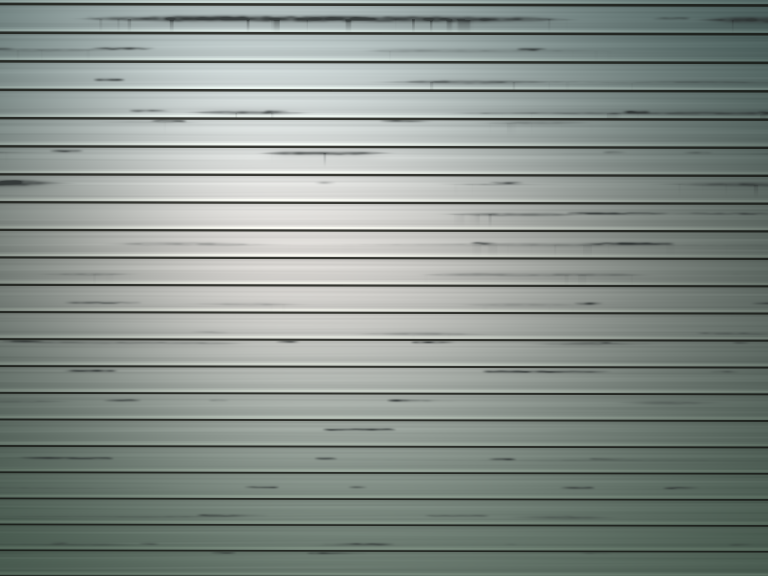
This texture is drawn by a WebGL 1 fragment shader. Its source:

```glsl
precision highp float;
// Roller shutter: 21 horizontal metal slats with dark grooves, a broad glow and grimy streaks.
uniform vec2 u_resolution;

// Slat layout, in canvas heights measured down from the top
const float FIRST_GROOVE = 0.0069;
const float TOP_PITCH = 0.0501;
const float PITCH_SHRINK = 0.000134;
const float TILT = 0.0026;
const float GROOVE_TOP = 0.0023;      // half widths
const float GROOVE_BOTTOM = 0.0014;
const float LIP_OFFSET = 0.0048;
const float LIP_WIDTH = 0.0020;

// Light and colour
const vec2 GLOW_CENTRE = vec2(0.36, 0.68);
const float GLOW_LEFT = 0.27;
const float GLOW_RIGHT = 0.35;
const float GLOW_HEIGHT = 0.41;
const float GLOW_LEAN = 0.12;
const vec3 SHADE_COLOR = vec3(0.25, 0.305, 0.28);
const vec3 LIT_COLOR = vec3(0.88, 0.89, 0.88);
const vec3 GROOVE_COLOR = vec3(0.09, 0.105, 0.09);
const vec3 GRIME_COLOR = vec3(0.17, 0.19, 0.19);
const vec3 COOL_TINT = vec3(-0.025, 0.005, 0.018);
const vec3 WARM_TINT = vec3(0.018, -0.006, -0.010);
const vec3 GREEN_TINT = vec3(-0.012, 0.008, -0.012);

// Wear
const float BRUSH_AMOUNT = 0.014;
const float ROW_VARIATION = 0.035;
const float STREAK_CYCLE = 8.0;       // rows before streak height repeats

float hash(vec2 p) {
  return fract(sin(dot(p, vec2(127.1, 311.7))) * 4375.85);
}

float noise(vec2 p) {
  vec2 i = floor(p), f = fract(p);
  f = f * f * (3.0 - 2.0 * f);
  return mix(mix(hash(i), hash(i + vec2(1, 0)), f.x),
             mix(hash(i + vec2(0, 1)), hash(i + vec2(1, 1)), f.x), f.y);
}

float bell(float d, float width) {
  return exp(-d * d / (width * width));
}

// Off-centre glow, narrower on its left side
float glow(vec2 uv) {
  float dx = uv.x - GLOW_CENTRE.x - GLOW_LEAN * (GLOW_CENTRE.y - uv.y);
  float dy = uv.y - GLOW_CENTRE.y;
  return bell(dx, 1.414 * (dx < 0.0 ? GLOW_LEFT : GLOW_RIGHT)) * bell(dy, 1.414 * GLOW_HEIGHT);
}

// Fine horizontal brushing from layered sines
float brushed(vec2 uv, float row) {
  float sum = 0.0;
  for (int i = 1; i <= 4; i++) {
    float k = float(i);
    sum += sin(uv.y * 340.0 * k + row * k * 2.3 + 1.2 * sin(uv.x * 3.0 * k + row)) / k;
  }
  return sum;
}

// Tapered streaks, drips and short smears inside one slat
float grime(float x, float f, float row) {
  float level = 0.13 + 0.75 * fract((row + 4.0) / STREAK_CYCLE);
  bool heavy = abs(mod(row, STREAK_CYCLE) - 6.0) < 0.5 || abs(row) < 0.5;
  float upper = 1.0 - smoothstep(6.0, 13.0, row);
  float strength = heavy ? 0.55 + 0.35 * upper
                         : (0.2 + 0.4 * hash(vec2(row, 5.0))) * (0.55 + 0.45 * upper);
  float threshold = (heavy ? 0.28 : 0.48) + 0.12 * (1.0 - upper);

  float cover = smoothstep(threshold, threshold + 0.4, noise(vec2(x * 6.0 + row * 3.7, row)));
  float ragged = noise(vec2(x * 95.0, row * 9.0 + f * 10.0));
  float d = f - level - 0.025 * (noise(vec2(x * 16.0, row + 40.0)) - 0.5);
  float thick = 0.025 + (heavy ? 0.07 : 0.035) * cover;
  float streak = bell(d, thick) * cover * strength * (0.6 + 0.6 * ragged);

  float drip = smoothstep(0.8, 0.95, noise(vec2(x * 130.0, row + 70.0)));
  drip *= step(0.0, d) * (1.0 - smoothstep(0.1, 0.55, d)) * cover * strength * upper * 0.3;

  float spot = smoothstep(0.76, 0.93, noise(vec2(x * 17.0 + row * 5.3, row + 90.0)));
  float smear = bell(d + 0.05, 0.05) * spot * (0.25 + 0.6 * ragged);
  float haze = bell(d - 0.05, 0.2) * cover * strength * 0.13;
  return clamp(streak + drip + smear + haze, 0.0, 0.9);
}

void main() {
  vec2 uv = gl_FragCoord.xy / u_resolution;
  float pixel = 1.0 / u_resolution.y;

  // Slat index and position, with pitch shrinking downward
  float down = 1.0 - uv.y - FIRST_GROOVE - TILT * uv.x;
  float slat = (TOP_PITCH - sqrt(TOP_PITCH * TOP_PITCH - 4.0 * PITCH_SHRINK * down)) / (2.0 * PITCH_SHRINK);
  float row = floor(slat), f = slat - row;
  float pitch = TOP_PITCH - 2.0 * PITCH_SHRINK * slat;
  float edge = (f - step(0.5, f)) * pitch;   // positive below a groove

  // Lit metal
  float light = glow(uv) + ROW_VARIATION * (hash(vec2(row, 2.0)) - 0.5);
  vec3 color = mix(SHADE_COLOR, LIT_COLOR, light);
  color += COOL_TINT * smoothstep(0.55, 1.0, uv.y) + GREEN_TINT * (1.0 - smoothstep(0.0, 0.5, uv.y));
  color += WARM_TINT * bell(uv.y - 0.52, 0.22) * light;
  color += BRUSH_AMOUNT * brushed(uv, row) * (0.3 + 0.7 * noise(vec2(uv.x * 5.0, slat * 6.0)));
  color *= 1.03 - 0.07 * smoothstep(0.25, 0.75, f) + 0.05 * smoothstep(0.78, 0.82, f);
  color *= 1.0 - 0.05 * bell(f - 0.24, 0.05);

  // Grime, lip and groove
  color = mix(color, GRIME_COLOR, grime(uv.x, f, row));
  color *= 1.0 - 0.18 * step(0.0, edge) * exp(-edge / 0.005);
  color += vec3(0.11, 0.12, 0.10) * bell(edge + LIP_OFFSET, LIP_WIDTH) * (0.4 + 0.6 * light);
  float halfWidth = mix(GROOVE_TOP, GROOVE_BOTTOM, 1.0 - uv.y);
  float groove = clamp((halfWidth - abs(edge)) / pixel + 0.5, 0.0, 1.0);
  color = mix(color, GROOVE_COLOR + 0.08 * light * vec3(1.0, 0.85, 0.75), groove * 0.92);

  gl_FragColor = vec4(clamp(color, 0.0, 1.0), 1.0);
}
```
